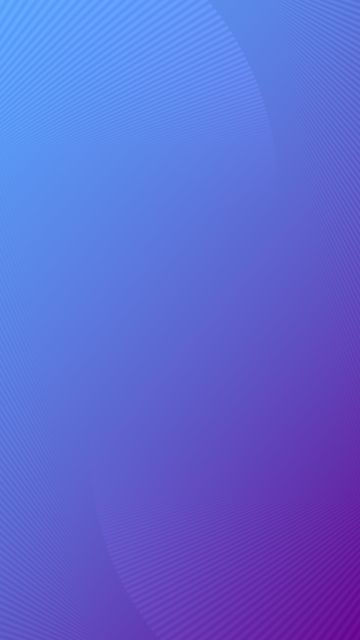
Reproduce this background procedurally as a Shadertoy shader.

```glsl
#define SKY_BLUE vec3(0.345, 0.630, 0.980)
#define DEEP_VIOLET vec3(0.402, 0.018, 0.555)
#define DISK_GLOW vec3(0.032, 0.028, 0.044)
#define DISK_CENTER vec2(-0.3125, 0.2005)
#define DISK_RADIUS 0.465
#define LOWER_SHIFT vec2(0.012, 0.0)
#define INNER_APEX vec2(-0.488, 0.148)
#define OUTER_APEX vec2(0.0195, 0.578)
#define OUTER_AXIS -1.45
#define LINE_DENSITY 32.0
#define LINE_STRENGTH 0.032

// Rays from an apex, packed ever closer toward the axis angle.
float rayFan(vec2 p, vec2 apex, float axis) {
    vec2 d = p - apex;
    float angle = atan(d.y, d.x) - axis;
    float phase = LINE_DENSITY * log(max(angle, 0.01));
    float wave = cos(6.2831853 * phase);
    float resolved = 1.0 - smoothstep(0.25, 0.7, fwidth(phase));
    return wave * resolved * smoothstep(0.03, 0.48, angle);
}

void mainImage(out vec4 fragColor, in vec2 fragCoord) {
    vec2 uv = fragCoord / iResolution.xy;
    vec2 p = (fragCoord - 0.5 * iResolution.xy) / iResolution.y;
    float pixel = 1.0 / iResolution.y;

    // Diagonal gradient, easing in from the upper left
    float t = 0.4 * uv.x + 0.6 * (1.0 - uv.y);
    vec3 color = mix(SKY_BLUE, DEEP_VIOLET, t * (0.42 + 0.58 * t));

    // Two opposite disks, each with rays inside and outside its rim
    for (int i = 0; i < 2; i++) {
        bool upper = i == 0;
        vec2 q = upper ? p : LOWER_SHIFT - p;
        float rim = length(q - DISK_CENTER) - DISK_RADIUS;
        float inside = 1.0 - smoothstep(-pixel, pixel, rim);
        // The glow is strongest along the rim and fades toward the middle
        float glow = inside * smoothstep(0.15, 0.42, q.y);
        glow *= mix(0.4, 1.0, smoothstep(-0.3, 0.0, rim));
        float innerRays = rayFan(q, INNER_APEX, 0.0);
        float outerRays = rayFan(q, OUTER_APEX, OUTER_AXIS);
        float rays = mix(outerRays, innerRays, inside);
        float strength = LINE_STRENGTH * (upper ? 1.0 : 0.75);
        color += (upper ? 1.0 : 0.7) * DISK_GLOW * glow;
        color += strength * rays * vec3(0.7, 1.0, 1.0);
    }

    fragColor = vec4(clamp(color, 0.0, 1.0), 1.0);
}
```
